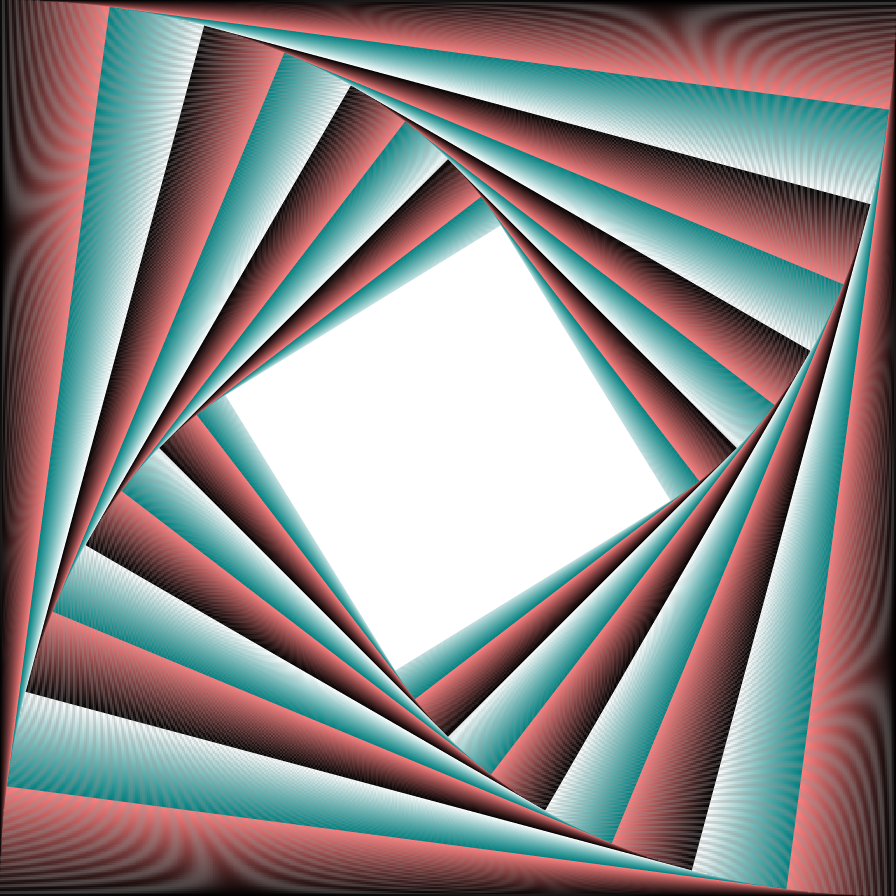
Give the GLSL for this background, as a Shadertoy shader.

```glsl
// Spiral of nested turning squares in black-red and teal-white bands, with fine interference fringes.

const float PI = 3.14159265;
const float BAND_TURN = radians(15.0);   // turn of one black-red-teal-white cycle
const float END_TURN = radians(58.35);   // turn of the innermost square
const float LINE_TURN = 0.00268;         // turn between neighbouring fine lines
const float FRINGE_GRID = 512.0;         // cells across that sample the fine lines
const float FRINGE_STRENGTH = 0.4;
const vec3 FRINGE_COLOR = vec3(0.58);
const vec3 CORE_COLOR = vec3(1.0);
const int SOLVE_STEPS = 18;
const int SAMPLES = 3;                   // antialiasing samples per axis

// Turn p into the frame of the square rotated clockwise by the given angle.
vec2 toSquare(vec2 p, float turn) {
    float c = cos(turn), s = sin(turn);
    return vec2(c * p.x - s * p.y, s * p.x + c * p.y);
}

// Each square shrinks exponentially, so its corners follow a log spiral.
float halfSide(float turn) {
    return 0.5 * exp(-turn);
}

bool insideSquare(vec2 p, float turn) {
    vec2 q = abs(toSquare(p, turn));
    return max(q.x, q.y) < halfSide(turn);
}

// Turn of the smallest square that still holds p, found by bisection.
float squareTurn(vec2 p) {
    float low = 0.0, high = END_TURN;
    for (int i = 0; i < SOLVE_STEPS; i++) {
        float middle = 0.5 * (low + high);
        if (insideSquare(p, middle)) low = middle;
        else high = middle;
    }
    return 0.5 * (low + high);
}

// Red ramps twice per cycle; green and blue ramp once.
vec3 bandColor(float turn) {
    float cycle = turn / BAND_TURN;
    return vec3(fract(2.0 * cycle), vec2(fract(cycle)));
}

// Beats between the fine square outlines and the sampling grid.
float fringe(vec2 p) {
    vec2 cell = (floor((p + 0.5) * FRINGE_GRID) + 0.5) / FRINGE_GRID - 0.5;
    float turn = squareTurn(cell);
    vec2 q = toSquare(cell, turn);

    // Distance along the side from the corner where the lines crowd together.
    float along = abs(q.x) > abs(q.y) ? -q.y * sign(q.x) : q.x * sign(q.y);
    float fade = smoothstep(0.12, 0.75, halfSide(turn) + along);
    return fade * (0.5 + 0.5 * cos(2.0 * PI * turn / LINE_TURN));
}

vec3 shade(vec2 p, float fringeAmount) {
    if (insideSquare(p, END_TURN)) return CORE_COLOR;
    return mix(bandColor(squareTurn(p)), FRINGE_COLOR, fringeAmount);
}

void mainImage(out vec4 fragColor, in vec2 fragCoord) {
    float size = min(iResolution.x, iResolution.y);
    vec2 center = 0.5 * iResolution.xy;
    float fringeAmount = FRINGE_STRENGTH * fringe((fragCoord - center) / size);

    // Average a small grid of samples to smooth the edges.
    vec3 color = vec3(0.0);
    for (int y = 0; y < SAMPLES; y++) {
        for (int x = 0; x < SAMPLES; x++) {
            vec2 offset = (vec2(x, y) + 0.5) / float(SAMPLES) - 0.5;
            color += shade((fragCoord + offset - center) / size, fringeAmount);
        }
    }
    fragColor = vec4(color / float(SAMPLES * SAMPLES), 1.0);
}
```
